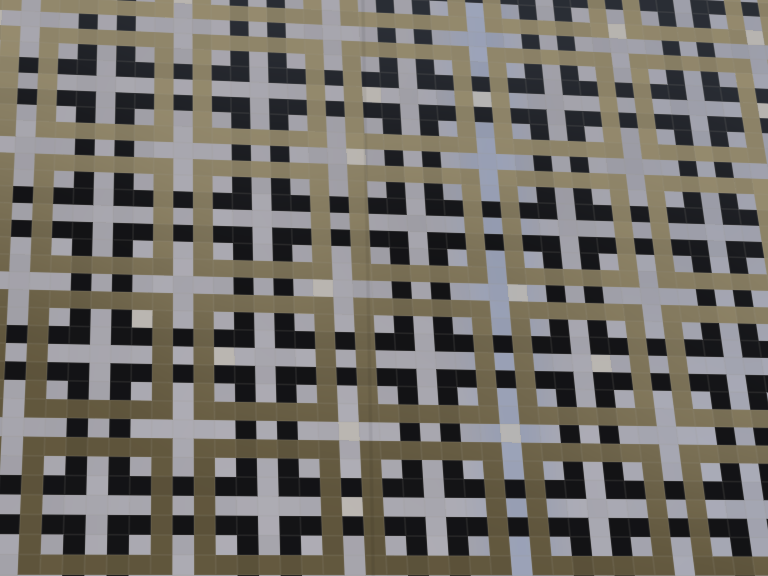
This pattern is drawn by a Shadertoy shader. Its source:

```glsl
// Tiled wall seen at a slight angle: square gold rings laid over black rings
// that are shifted by half a repeat, on pale glossy tiles. A homography maps the
// canvas to a lattice with one ring per unit; soft reflections vary the tone.

#define TILES 8.0            // tiles per repeat
#define RING_MID 0.375       // half size of a ring at its centre line
#define RING_HALF 0.0625     // half width of a ring band
#define JOINT_WIDTH 0.03     // joint thickness, in tiles
#define JOINT_TONE 0.14      // joint visibility
#define TILE_WEAR 0.06       // brightness change from tile to tile
#define SHEEN_TINT vec3(0.58, 0.62, 0.72)
#define PALE vec3(0.655, 0.65, 0.68)
#define GOLD_LOW vec3(0.38, 0.34, 0.24)
#define GOLD_HIGH vec3(0.57, 0.53, 0.42)
#define BLACK_LOW vec3(0.075, 0.075, 0.085)
#define BLACK_HIGH vec3(0.17, 0.185, 0.215)

// Integer hash of a tile index, returning 0..1
float hash(vec2 cell) {
    uvec2 q = uvec2(ivec2(cell) + 4096) * uvec2(1597u, 3812u);
    uint n = (q.x ^ (q.y >> 1)) * 2246822u;
    n = (n ^ (n >> 15)) * 73244475u;
    return float((n ^ (n >> 16)) & 65535u) / 65535.0;
}

// Smooth value noise for broad reflections
float noise(vec2 p) {
    vec2 i = floor(p), f = fract(p);
    f = f * f * (3.0 - 2.0 * f);
    return mix(mix(hash(i), hash(i + vec2(1, 0)), f.x),
               mix(hash(i + vec2(0, 1)), hash(i + vec2(1, 1)), f.x), f.y);
}

// Signed distance to a square ring in every lattice cell
float ringDistance(vec2 lattice) {
    vec2 q = abs(fract(lattice + 0.5) - 0.5);
    return abs(max(q.x, q.y) - RING_MID) - RING_HALF;
}

float cover(float dist, float px) {
    return 1.0 - smoothstep(-0.6 * px, 0.6 * px, dist);
}

// Canvas position (y down, height = 1) to lattice position
vec2 toLattice(vec2 p) {
    mat3 wallToView = mat3(0.2717, 0.0128, 0.0125,
                          -0.0112, 0.2125, -0.0355,
                           0.1840, 0.1458, 1.0);
    vec3 h = inverse(wallToView) * vec3(p, 1.0);
    return h.xy / h.z;
}

void mainImage(out vec4 fragColor, in vec2 fragCoord) {
    vec2 view = vec2(fragCoord.x, iResolution.y - fragCoord.y) / iResolution.y;
    vec2 wall = toLattice(view);
    vec2 px2 = fwidth(wall);
    float px = max(px2.x, px2.y);

    // Ring coverage; gold lies on top of black
    float gold = cover(ringDistance(wall), px);
    float black = cover(ringDistance(wall + 0.5), px);

    // Reflections: brighter toward the top right, with one cool streak
    float cloud = noise(view * 2.5 + 7.0) - 0.5;
    float lift = clamp(1.0 - view.y + 0.25 * (view.x - 0.67) + 0.2 * cloud, 0.0, 1.0);
    float streakOffset = (view.x - 0.83 - 0.08 * view.y) / 0.07;
    float streak = exp(-streakOffset * streakOffset);

    vec3 pale = PALE * (0.97 + 0.05 * cloud + 0.04 * view.y);
    pale = mix(pale, SHEEN_TINT, 0.75 * streak);
    pale = mix(pale, SHEEN_TINT, 0.25 * smoothstep(0.9, 1.3, view.x));
    vec3 goldTone = mix(GOLD_LOW, GOLD_HIGH, smoothstep(0.1, 0.8, lift));
    goldTone *= 1.0 - 0.05 * black;
    vec3 blackTone = mix(BLACK_LOW, BLACK_HIGH, smoothstep(0.45, 1.1, lift));

    // Tile tone, with a few warm, brighter pale tiles
    vec2 tileCoord = wall * TILES + 0.5;
    float seed = hash(floor(tileCoord));
    pale = mix(pale, vec3(0.73, 0.71, 0.67), 0.7 * step(0.985, seed));
    vec3 color = mix(mix(pale, blackTone, black), goldTone, gold);
    color *= 1.0 + TILE_WEAR * (seed - 0.5);

    // Fine joints between tiles
    vec2 toJoint = 0.5 - abs(fract(tileCoord) - 0.5);
    vec2 line = 1.0 - smoothstep(vec2(0.0), JOINT_WIDTH + px2 * TILES, toJoint);
    color = mix(color, vec3(0.6, 0.59, 0.55), JOINT_TONE * max(line.x, line.y));

    // Faint seam between wall panels
    float seam = abs(view.x - 0.63 - 0.018 * view.y);
    color *= 1.0 - 0.07 * (1.0 - smoothstep(0.001, 0.005, seam));

    fragColor = vec4(color, 1.0);
}
```
